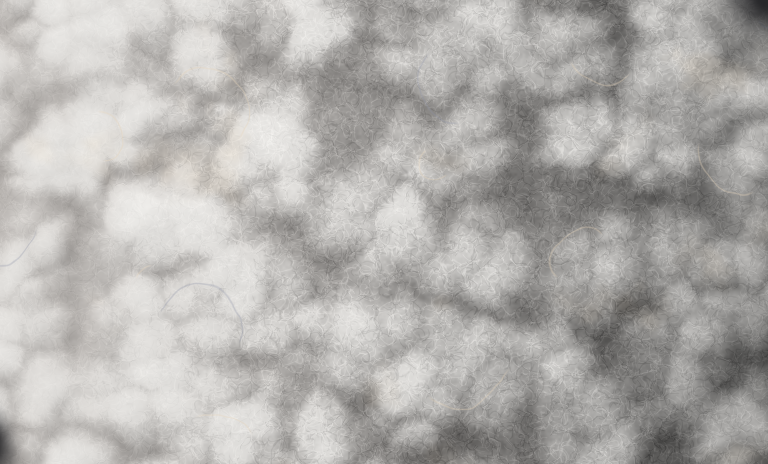
Write a Shadertoy shader that draws this texture.

```glsl
const float TAU = 6.2831853;
const vec3 WOOL = vec3(1.006, 1.0, 0.988);
const vec3 CREAM = vec3(0.90, 0.83, 0.73);
const vec3 BLUE_GREY = vec3(0.56, 0.58, 0.66);
const vec3 BACKDROP = vec3(0.13, 0.13, 0.14);

float hash(vec2 p) {
    vec3 q = fract(p.xyx * vec3(0.1031, 0.1030, 0.0973));
    q += dot(q, q.yzx + 33.33);
    return fract((q.x + q.y) * q.z);
}

vec2 hash2(vec2 p) {
    return vec2(hash(p), hash(p + 71.7));
}

float noise(vec2 p) {
    vec2 i = floor(p), f = fract(p);
    f = f * f * (3.0 - 2.0 * f);
    float low = mix(hash(i), hash(i + vec2(1, 0)), f.x);
    float high = mix(hash(i + vec2(0, 1)), hash(i + vec2(1, 1)), f.x);
    return mix(low, high, f.y);
}

float fbm(vec2 p) {
    float sum = 0.0, amp = 0.5;
    for (int i = 0; i < 4; i++) {
        sum += amp * noise(p);
        p = mat2(1.6, 1.2, -1.2, 1.6) * p + 17.3;
        amp *= 0.5;
    }
    return sum;
}

mat2 rotate(float a) {
    return mat2(cos(a), sin(a), -sin(a), cos(a));
}

// Smooth union of tilted oval domes, one per cell
float puffs(vec2 p, float seed) {
    float sum = 1.5;
    vec2 cell = floor(p);
    for (int y = -1; y <= 1; y++)
    for (int x = -1; x <= 1; x++) {
        vec2 id = cell + vec2(x, y);
        vec2 key = id + seed;
        vec2 d = rotate(TAU * hash(key + 5.1)) * (p - id - 0.1 - 0.8 * hash2(key));
        d.y *= 1.25;
        float radius = mix(0.65, 0.98, hash(key + 9.4));
        float dome = 1.0 - dot(d, d) / (radius * radius) + 0.45 * hash(key + 3.7);
        sum += exp(8.0 * dome);
    }
    return log(sum) / 8.0;
}

float fleeceHeight(vec2 p) {
    return 0.7 * puffs(p * 5.2, 13.0) + 0.3 * puffs(p * 11.0 + 4.3, 47.0);
}

// Curved hairs: x is light coverage, y is dark coverage
vec2 hairs(vec2 p, float scale, float width, float density, float darkShare, float seed) {
    float pixel = scale / iResolution.y;
    float softness = width * scale + 0.8 * pixel;
    vec2 cover = vec2(0.0);
    p *= scale;
    vec2 cell = floor(p);
    for (int y = -1; y <= 1; y++)
    for (int x = -1; x <= 1; x++) {
        vec2 id = cell + vec2(x, y);
        vec2 key = id + seed;
        vec2 d = p - id - hash2(key);
        float radius = mix(0.35, 0.95, hash(key + 2.9));
        float angle = TAU * hash(key + 6.3);
        float span = mix(-0.1, 0.8, hash(key + 8.8));
        float facing = dot(d, vec2(cos(angle), sin(angle))) / max(length(d), 0.001);
        float arc = 1.0 - smoothstep(0.0, softness, abs(length(d) - radius));
        arc *= smoothstep(span, span + 0.2, facing) * step(hash(key + 4.6), density);
        float dark = step(hash(key + 1.2), darkShare);
        cover += arc * vec2(1.0 - dark, dark);
    }
    return cover;
}

void mainImage(out vec4 fragColor, in vec2 fragCoord) {
    vec2 uv = fragCoord / iResolution.xy;
    vec2 p = fragCoord / iResolution.y;
    float aspect = iResolution.x / iResolution.y;

    // Ragged clumps lit from the upper left
    vec2 warp = vec2(fbm(p * 7.0), fbm(p * 7.0 + 31.0)) - 0.47;
    vec2 q = p + 0.09 * warp;
    float height = fleeceHeight(q);
    float slope = height - fleeceHeight(q + vec2(-0.012, 0.022));
    float hollow = smoothstep(0.45, 1.4, height);
    float focus = smoothstep(0.05, 0.45, uv.x) * (1.0 - 0.4 * smoothstep(0.8, 1.0, uv.x));

    // Broad falloff towards the right and the lower right
    float tone = mix(0.855, 0.645, smoothstep(0.2, 1.0, uv.x));
    tone -= 0.10 * uv.x * (1.0 - smoothstep(0.0, 0.7, uv.y));
    tone += mix(0.25, 0.31, focus) * (hollow - 0.66);
    tone += 0.24 * clamp(slope, -0.35, 0.35);
    tone += 0.15 * (fbm(p * 15.0 + 8.0) - 0.47);

    // Fine tangled fibres in layers of rising density
    float fuzz = 0.0;
    vec2 tangle = p + 0.010 * vec2(noise(p * 60.0), noise(p * 60.0 + 19.0));
    for (int i = 0; i < 5; i++) {
        float layer = float(i);
        vec2 hair = hairs(rotate(layer * 1.3) * tangle, 22.0 + 11.0 * layer,
                          0.0005, 0.85, 0.38, 23.0 * layer);
        fuzz += hair.x - 1.15 * hair.y;
    }
    fuzz = clamp(fuzz - 0.15, -1.8, 1.8);
    float grain = noise(p * 170.0) + noise(p * 95.0 + 7.0) - 1.0;
    tone += mix(0.016, 0.042, focus) * fuzz + mix(0.015, 0.042, focus) * grain;

    // Soft highlight limit and warm shadows
    tone = min(tone, 0.85 + 0.45 * max(tone - 0.85, 0.0));
    vec3 color = max(tone, 0.25) * WOOL;
    color += vec3(0.012, 0.0, -0.006) * (1.0 - hollow) * (1.0 - uv.x);

    // Sparse tinted strands and stains
    vec2 strand = hairs(p + 0.05 * warp, 9.0, 0.0016, 0.13, 0.45, 83.0);
    color = mix(color, CREAM, 0.35 * min(strand.x, 1.0));
    color = mix(color, BLUE_GREY, 0.30 * min(strand.y, 1.0));
    color = mix(color, color * CREAM * 1.15, 0.22 * smoothstep(0.62, 0.82, fbm(p * 6.0 + 52.0)));

    // Backdrop showing at two corners
    float ragged = 0.05 * warp.x;
    float upper = length((p - vec2(aspect, 1.02)) * vec2(0.9, 1.0)) + ragged;
    float lower = length((p - vec2(-0.02, 0.05)) * vec2(1.3, 0.8)) + ragged;
    float gap = 1.0 - smoothstep(0.03, 0.12, min(upper, lower + 0.03));
    color = mix(color, BACKDROP, 0.95 * gap);

    fragColor = vec4(clamp(color, 0.0, 1.0), 1.0);
}
```
